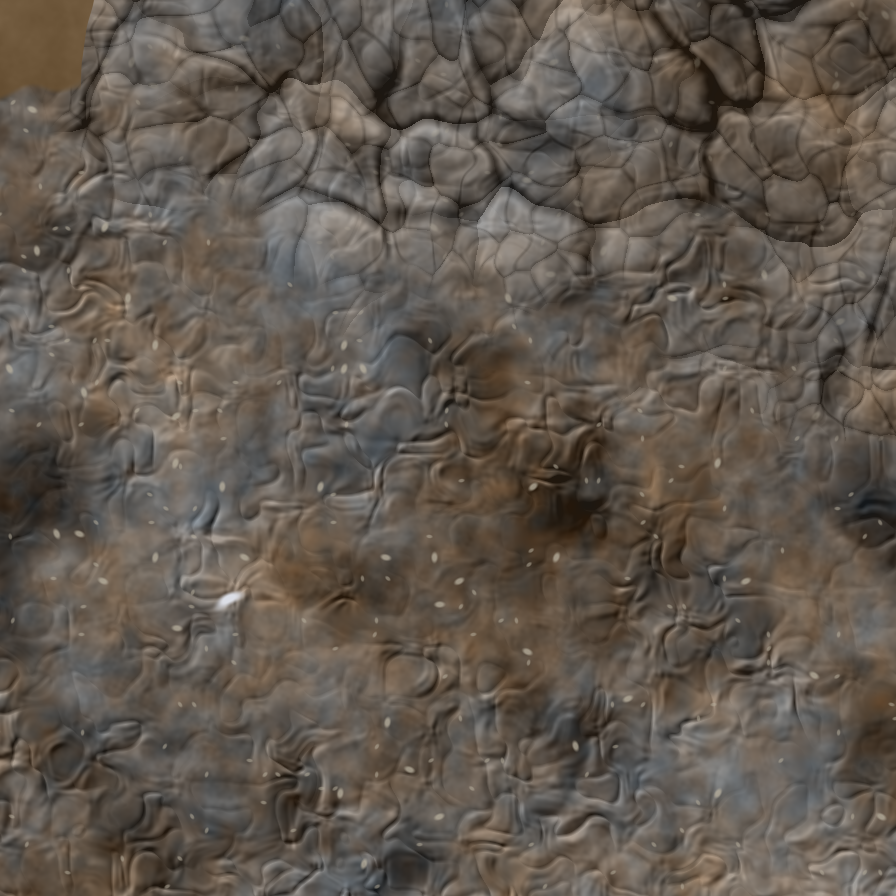
A WebGL 2 fragment shader for this texture:

```glsl
#version 300 es
precision highp float;
// Weathered rock face breaking down into gritty brown soil.
// Warped Voronoi blocks form the upper rock; embossed noise, curled ridges
// and scattered chips form the soil. One tone value drives the colour ramp.
uniform vec2 u_resolution;
out vec4 fragColor;

vec2 hash2(vec2 p) {
  vec3 q = fract(p.xyx * vec3(0.1031, 0.1030, 0.0973));
  q += dot(q, q.yzx + 33.33);
  return fract((q.xx + q.yz) * q.zy);
}

float noise(vec2 p) {
  vec2 i = floor(p), f = fract(p);
  f = f * f * (3.0 - 2.0 * f);
  return mix(mix(hash2(i).x, hash2(i + vec2(1, 0)).x, f.x),
             mix(hash2(i + vec2(0, 1)).x, hash2(i + vec2(1, 1)).x, f.x), f.y);
}

float fbm(vec2 p, int octaves) {
  float sum = 0.0, amp = 0.5, total = 0.0;
  for (int i = 0; i < octaves; i++) {
    sum += amp * noise(p);
    total += amp;
    amp *= 0.6;
    p = mat2(1.6, 1.2, -1.2, 1.6) * p + 17.3;
  }
  return sum / total;
}

vec2 warp(vec2 p, float scale, float amount) {
  return p + amount * (vec2(noise(p * scale), noise(p * scale + 41.7)) - 0.5);
}

// Tilted facets: x is facet shade, y is distance to the nearest crack
vec2 facets(vec2 p) {
  vec2 cell = floor(p), nearest = vec2(0), id = vec2(0);
  float d1 = 9.0, d2 = 9.0;
  for (int y = -1; y <= 1; y++)
    for (int x = -1; x <= 1; x++) {
      vec2 c = cell + vec2(x, y);
      vec2 r = p - c - 0.1 - 0.8 * hash2(c);
      float d = length(r);
      if (d < d1) { d2 = d1; d1 = d; nearest = r; id = c; }
      else d2 = min(d2, d);
    }
  vec2 h = hash2(id + 71.0);
  float shade = (h.x - 0.5) * 0.5 + dot(nearest, vec2(h.y - 0.7, 0.6));
  return vec2(shade, d2 - d1);
}

// Surface height of curled litter and grit
float relief(vec2 p) {
  vec2 q = warp(p, 32.0, 0.035);
  float curl = 1.0 - abs(2.0 * noise(q * 42.0) - 1.0);
  return 0.6 * curl * curl + fbm(q * 60.0, 2);
}

// Small pale chips on a jittered grid
float chips(vec2 p, float scale, float share) {
  vec2 g = p * scale, cell = floor(g), h = hash2(cell + 9.0);
  vec2 r = fract(g) - 0.35 - 0.3 * h.yx;
  float a = 6.283 * h.y;
  r = mat2(cos(a), sin(a), -sin(a), cos(a)) * r * vec2(1.0, 1.7);
  return step(h.x, share) * (1.0 - smoothstep(0.1, 0.3, length(r)));
}

float blob(vec2 p, vec2 centre, vec2 radius) {
  return 1.0 - smoothstep(0.35, 1.1, length((p - centre) / radius));
}

void main() {
  vec2 p = gl_FragCoord.xy / u_resolution.y;
  vec2 w = warp(warp(p, 7.0, 0.07), 28.0, 0.025);
  float broad = fbm(p * 5.0 + 3.0, 4) - 0.5;
  float grit = fbm(p * 48.0, 3) - 0.5;
  float emboss = relief(p) - relief(p + vec2(0.003, -0.004));

  // Soil: soft patches, lit litter and dark clumps
  float litter = smoothstep(0.3, 0.62, fbm(p * 8.0 + 20.0, 3));
  float soil = 0.53 + 0.9 * broad + 0.5 * grit + emboss * mix(0.25, 0.95, litter);
  float clump = smoothstep(0.52, 0.72, fbm(w * 7.0 + 50.0, 3));
  soil -= clump * (0.3 + 0.8 * max(grit, -0.2));

  // Rock: large blocks split by smaller fractures
  vec2 block = facets(w * vec2(9.0, 8.0) + 4.0);
  vec2 chip = facets(w * vec2(23.0, 19.0) + 30.0);
  float rock = 0.54 + 0.5 * block.x + 0.32 * chip.x + 0.7 * broad + 0.4 * grit + 0.4 * emboss;
  float worn = smoothstep(0.3, 0.65, noise(p * 11.0 + 8.0));
  rock -= 0.42 * worn * (1.0 - smoothstep(0.0, 0.16, block.y));
  rock -= 0.22 * (1.0 - smoothstep(0.0, 0.18, chip.y));
  rock += 0.14 * smoothstep(0.1, 0.2, block.y) * (1.0 - smoothstep(0.2, 0.32, block.y));

  float slope = p.y - 0.93 + 0.48 * p.x + 0.9 * broad;
  float rocky = smoothstep(-0.08, 0.1, slope);
  float tone = mix(soil, rock, rocky);

  // Shadowed hollows under the ledges
  float hollow = blob(w, vec2(0.43, 0.82), vec2(0.1, 0.035));
  hollow = max(hollow, blob(w, vec2(0.62, 0.86), vec2(0.07, 0.04)));
  hollow = max(hollow, blob(w, vec2(0.93, 0.58), vec2(0.03, 0.06)));
  hollow = max(hollow, 0.7 * blob(w, vec2(0.64, 0.47), vec2(0.05, 0.1)));
  hollow = max(hollow, 0.7 * blob(w, vec2(0.4, 0.35), vec2(0.1, 0.04)));
  tone = clamp(tone - 0.45 * hollow, -0.2, 1.12);

  // Colour ramp with rusty and blue-grey drifts
  vec3 color = mix(vec3(0.20, 0.17, 0.14), vec3(0.61, 0.57, 0.53), tone);
  float rust = fbm(p * 9.0 + 90.0, 4) - 0.47 - 0.08 * rocky;
  color += vec3(0.17, 0.0, -0.17) * rust * (0.6 + 0.4 * tone);
  color += vec3(0.05, 0.0, -0.04) * (noise(p * 55.0 + 12.0) - 0.5) * (1.0 - rocky);

  // Pale chips and one white pebble
  float pale = chips(p, 38.0, 0.05) + 0.7 * chips(p + 0.37, 64.0, 0.05);
  color = mix(color, vec3(0.72, 0.69, 0.62), min(pale, 1.0) * (0.75 - 0.45 * rocky));
  color = mix(color, vec3(0.86, 0.87, 0.9), blob(w, warp(vec2(0.247, 0.325), 7.0, 0.07), vec2(0.016, 0.013)));

  // Smooth tan bank in the upper left corner
  float bank = p.y - 0.89 - 0.25 * p.x - 6.0 * max(p.x - 0.09, 0.0) + 0.03 * (noise(p * 30.0) - 0.5);
  vec3 tan_ = vec3(0.42, 0.33, 0.22) + 0.12 * broad + 0.06 * grit;
  color = mix(color, tan_, smoothstep(-0.004, 0.006, bank));
  fragColor = vec4(clamp(color, 0.0, 1.0), 1.0);
}
```
